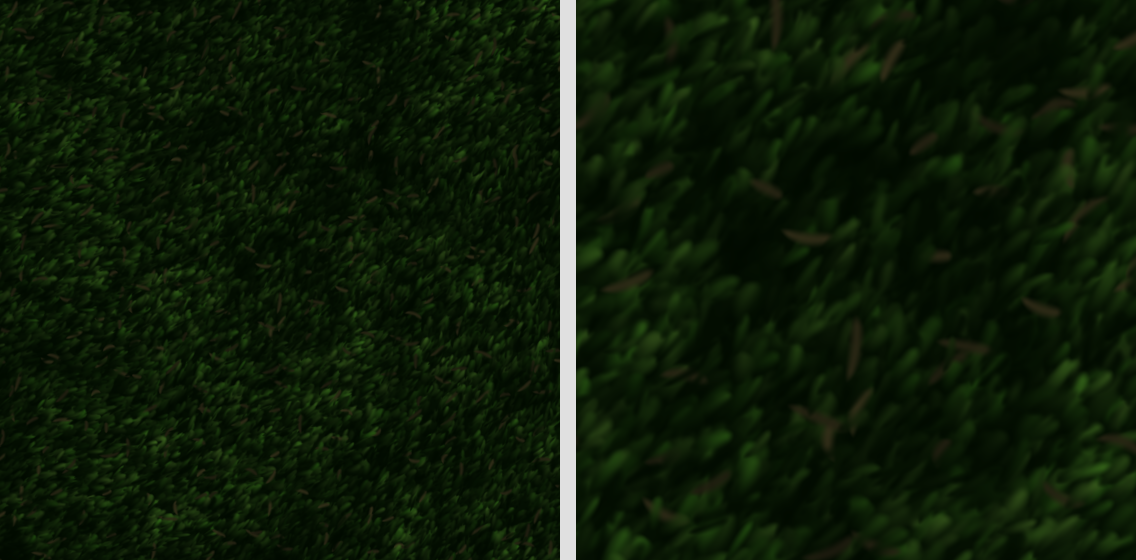
Left, the full canvas; right, a detail of the centre.
Reproduce this texture procedurally as a WebGL 1 fragment shader.

```glsl
precision highp float;
uniform vec2 u_resolution;

const int LAYERS = 8;
const int STRAW_LAYER = 7;
const vec3 SOIL = vec3(0.003, 0.038, 0.0);
const vec3 LEAF_GAIN = vec3(0.108, 0.172, 0.054);
const vec3 STRAW = vec3(0.185, 0.165, 0.090);

float hash(vec2 p) {
  return fract(sin(dot(p, vec2(127.1, 311.7))) * 43758.5453);
}

float noise(vec2 p) {
  vec2 cell = floor(p);
  vec2 f = fract(p);
  f = f * f * (3.0 - 2.0 * f);
  float low = mix(hash(cell), hash(cell + vec2(1.0, 0.0)), f.x);
  float high = mix(hash(cell + vec2(0.0, 1.0)), hash(cell + vec2(1.0, 1.0)), f.x);
  return mix(low, high, f.y);
}

// Blade coordinates: x runs from base (-1) to tip (1), y across the width
vec2 bladeSpace(vec2 offset, float angle, vec2 halfSize, float bend) {
  vec2 along = vec2(cos(angle), sin(angle));
  vec2 q = vec2(dot(offset, along), dot(offset, vec2(-along.y, along.x)));
  q /= halfSize;
  q.y += bend * (q.x * q.x - 0.4);
  return q;
}

// Soft coverage of a blade that narrows towards both ends
float bladeMask(vec2 q) {
  float taper = max(1.0 - q.x * q.x, 0.0);
  float width = sqrt(taper) * (0.85 + 0.15 * q.x) + 0.001;
  float side = 1.0 - smoothstep(0.0, 1.3, abs(q.y) / width);
  return side * smoothstep(0.0, 0.65, taper);
}

// Lean of the turf, steeper towards the right
float turfAngle(vec2 p) {
  return mix(0.62, 0.98, p.x) + 0.5 * (noise(p * 6.0 + 3.0) - 0.5);
}

// Patches and tufts of lighter and darker growth
float turfLight(vec2 p) {
  float patches = 0.4 * noise(p * 6.0) + 0.8 * noise(p * 14.0 + 4.0);
  return max(patches + 0.95 * noise(p * 28.0 + 8.0) - 0.06, 0.0);
}

vec3 addGrass(vec3 color, vec2 p, float seed, float density, float lean, float light) {
  vec2 g = p * density + vec2(seed * 0.37, seed * 0.71);
  vec2 home = floor(g);
  for (int j = -1; j <= 1; j++) {
    for (int i = -1; i <= 1; i++) {
      vec2 cell = home + vec2(float(i), float(j));
      vec2 key = cell + seed * 17.3;
      vec2 root = cell + vec2(hash(key), hash(key + 5.2));
      float angle = lean + 1.1 * (hash(key + 9.7) - 0.5);
      vec2 halfSize = vec2(mix(0.5, 0.88, hash(key + 2.9)), mix(0.17, 0.36, hash(key + 7.4)));
      vec2 q = bladeSpace(g - root, angle, halfSize, 1.0 * (hash(key + 4.6) - 0.5));
      float tone = hash(key + 13.1);
      float shade = smoothstep(-1.2, 0.8, q.x) * (0.95 + 0.15 * q.y);
      float level = 1.45 * pow(tone, 1.5) * shade * light;
      vec3 hue = LEAF_GAIN * mix(vec3(0.8, 1.03, 0.75), vec3(1.15, 0.98, 1.2), hash(key + 6.3));
      color = mix(color, SOIL + hue * level, 0.82 * bladeMask(q));
    }
  }
  return color;
}

// Scattered dry stalks, thin, curved and loosely aligned
vec3 addStraw(vec3 color, vec2 p, float density, float presence) {
  vec2 g = p * density;
  vec2 home = floor(g);
  for (int j = -1; j <= 1; j++) {
    for (int i = -1; i <= 1; i++) {
      vec2 cell = home + vec2(float(i), float(j));
      vec2 root = cell + vec2(hash(cell + 31.4), hash(cell + 42.8));
      float angle = mix(-0.5, 1.7, hash(cell + 53.6));
      vec2 halfSize = vec2(mix(0.22, 0.48, hash(cell + 64.2)), 0.12);
      vec2 q = bladeSpace(g - root, angle, halfSize, 2.0 * (hash(cell + 75.9) - 0.5));
      float present = step(hash(cell + 86.1), presence);
      vec3 dry = STRAW * mix(0.65, 1.15, hash(cell + 97.3));
      color = mix(color, dry, 0.85 * present * bladeMask(q));
    }
  }
  return color;
}

void main() {
  vec2 p = gl_FragCoord.xy / u_resolution.y;
  float lean = turfAngle(p);
  float light = turfLight(p);
  vec3 color = SOIL + LEAF_GAIN * 0.1 * light;

  // Overlapping blades, with the straw caught under the upper ones
  for (int layer = 0; layer < LAYERS; layer++) {
    float seed = float(layer) + 1.0;
    if (layer == STRAW_LAYER) color = addStraw(color, p, 22.0, 0.65);
    color = addGrass(color, p, seed, 35.0 + 1.2 * seed, lean, light);
  }
  gl_FragColor = vec4(color, 1.0);
}
```
